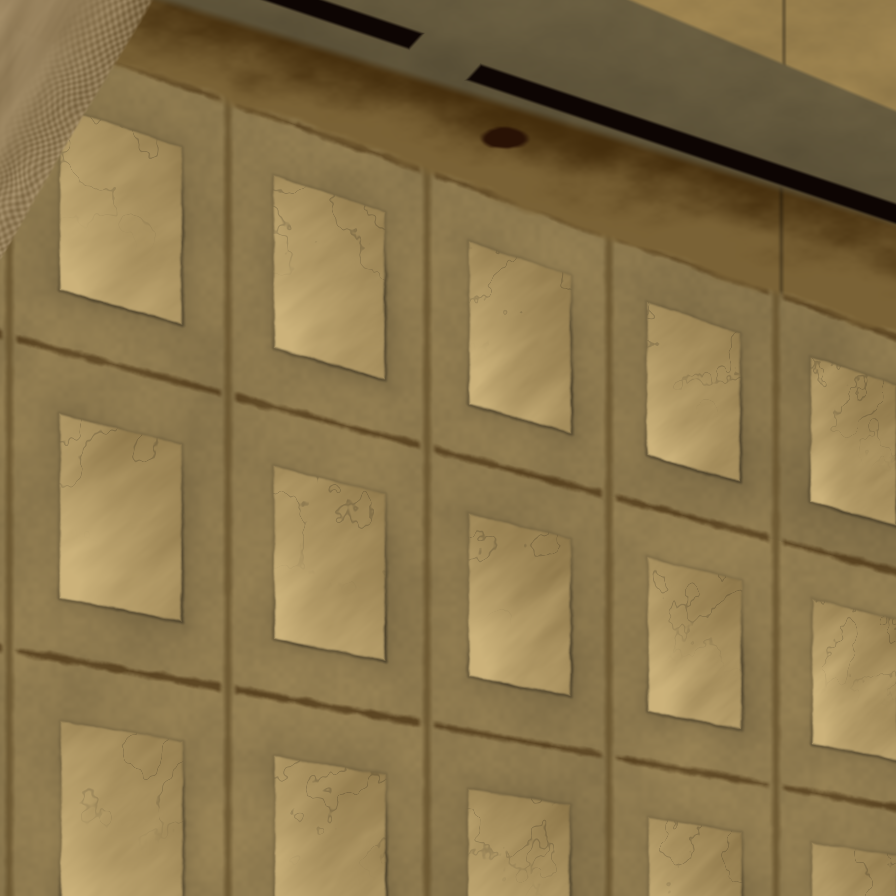
Give the GLSL for this pattern, as a WebGL 2 fragment shader.

```glsl
#version 300 es
precision highp float;
// A wall of square blocks with recessed panes, receding to the right.
// A projective map gives block coordinates; distances draw joints and panes.
// A slotted beam, a stained band and a netted drape are laid over the top.
uniform vec2 u_resolution;
out vec4 fragColor;

float hash(vec2 p) {
  p = fract(p * vec2(0.1031, 0.1137));
  p += dot(p, p.yx + 33.3);
  return fract((p.x + p.y) * p.x * 17.0);
}

float noise(vec2 p) {
  vec2 i = floor(p), f = fract(p);
  f = f * f * (3.0 - 2.0 * f);
  return mix(mix(hash(i), hash(i + vec2(1, 0)), f.x),
             mix(hash(i + vec2(0, 1)), hash(i + vec2(1, 1)), f.x), f.y);
}

float fbm(vec2 p) {
  float sum = 0.0, amp = 0.5;
  for (int i = 0; i < 4; i++) {
    sum += amp * noise(p);
    p = p * 2.03 + 11.7;
    amp *= 0.5;
  }
  return sum;
}

float boxDistance(vec2 p, vec2 halfSize) {
  vec2 d = abs(p) - halfSize;
  return length(max(d, 0.0)) + min(max(d.x, d.y), 0.0);
}

// 1 inside a shape of negative distance, 0 outside
float cover(float d, float soft) {
  return 1.0 - smoothstep(-soft, soft, d);
}

// Block coordinates: x counts columns, y counts rows downward
vec2 wallCoords(vec2 q) {
  float x = q.x - 0.0104;
  return vec2(x / (0.2566 - 0.0493 * q.x),
              1.0 + (q.y - 0.376 - 0.265 * x) / (0.349 - 0.0868 * x));
}

vec3 blockWall(vec2 q, float soft) {
  vec2 wall = wallCoords(q);
  vec2 id = floor(wall), cell = fract(wall);
  float narrow = 0.2566 - 0.0493 * q.x;
  vec2 size = vec2(narrow * narrow / 0.256, 0.35 - 0.0868 * q.x);
  float seed = hash(id + 7.0);
  float wobble = (fbm(q * 55.0) - 0.47) * 0.007;

  // Cast frame with mottling
  vec3 color = vec3(0.56, 0.48, 0.31) * (0.91 + 0.18 * fbm(q * 13.0));
  color *= 0.97 + 0.06 * seed + 0.04 * (noise(q * 150.0) - 0.5);

  // Recessed pane, soiled round its rim
  vec2 center = vec2(0.503, 0.503) + 0.012 * (vec2(seed, hash(id + 19.0)) - 0.5);
  vec2 local = (cell - center) * size;
  float pane = boxDistance(local, size * vec2(0.278, 0.297)) + wobble * 0.5;
  float lowerRight = smoothstep(-0.04, 0.08, local.x + local.y);
  color *= 1.0 - 0.13 * (0.4 + 0.6 * lowerRight) * exp(-max(pane, 0.0) * 90.0);
  vec2 inside = clamp((local / size) / vec2(0.556, 0.594) + 0.5, 0.0, 1.0);
  float glow = 0.38 + 0.42 * inside.y - 0.30 * inside.x
             + 0.28 * smoothstep(0.5, 0.0, inside.x) * inside.y;
  float streak = fbm(vec2(inside.x + inside.y * 1.4, inside.y - inside.x * 0.4)
                     * vec2(3.5, 1.6) + id * 9.0);
  glow += (streak - 0.47) * 0.55 + (seed - 0.5) * 0.08;
  vec3 glass = mix(vec3(0.56, 0.47, 0.29), vec3(0.80, 0.70, 0.48), clamp(glow, 0.0, 1.0));
  float crack = abs(fbm(inside * vec2(2.0, 4.0) + id * 5.0 + inside.x) - 0.55);
  glass *= 1.0 - 0.16 * cover(crack - 0.008, 0.008) * smoothstep(0.7, 0.2, inside.y);
  color = mix(color, glass, cover(pane, soft));
  float rim = cover(abs(pane - 0.001) - 0.0012, 0.003);
  color *= 1.0 - rim * (0.10 + 0.26 * lowerRight) * (0.5 + fbm(q * 30.0));

  // Soft upright joints, darker level joints that stop short of crossings
  vec2 joint = abs(wall - round(wall)) * size;
  float upright = cover(joint.x - 0.004 + wobble * 0.4, 0.004);
  color = mix(color, vec3(0.41, 0.33, 0.18), upright * 0.82);
  float level = cover(joint.y - 0.0036 + wobble, 0.0035)
              * smoothstep(0.004, 0.012, joint.x);
  color = mix(color, vec3(0.32, 0.23, 0.10), level * (0.65 + 0.35 * fbm(q * 17.0)));
  return color;
}

void main() {
  vec2 q = gl_FragCoord.xy / u_resolution;
  q.y = 1.0 - q.y;
  float soft = max(0.0018, 1.0 / u_resolution.y);
  float grain = fbm(q * vec2(18.0, 30.0));
  vec2 wall = wallCoords(q);
  vec3 color = blockWall(q, soft);

  // Stained band above the top row, with one chipped hole
  float beamEdge = q.y - 0.305 * (q.x - 0.18);
  vec3 stain = mix(vec3(0.27, 0.18, 0.05), vec3(0.48, 0.385, 0.21),
                   smoothstep(-0.01, 0.085, beamEdge + (grain - 0.47) * 0.07));
  stain *= 1.0 - 0.3 * cover(abs(q.x - 0.872) - 0.002, 0.003);
  float hole = length((q - vec2(0.563, 0.155)) / vec2(0.022, 0.010)) - 1.0;
  stain = mix(stain, vec3(0.16, 0.07, 0.02), cover(hole + grain - 0.47, 0.25));
  color = mix(color, stain, cover(wall.y + (grain - 0.47) * 0.08, 0.025));

  // Beam, its two slots and the plaster above it
  vec3 beam = vec3(0.36, 0.32, 0.22) * (0.92 + 0.16 * grain);
  beam *= 1.0 + 0.12 * smoothstep(0.0, -0.12, beamEdge);
  color = mix(color, beam, cover(beamEdge, 0.007));
  float slotLine = q.y - 0.078 - 0.335 * (q.x - 0.521);
  float slotA = max(abs(slotLine + 0.013) - 0.011, q.x - 0.455 + slotLine * 0.7);
  float slotB = max(abs(slotLine) - 0.011, 0.529 - q.x - slotLine * 0.7);
  color = mix(color, vec3(0.05, 0.02, 0.01), cover(min(slotA, slotB), 0.0025));
  vec3 plaster = vec3(0.60, 0.50, 0.30) * (0.90 + 0.2 * grain);
  plaster *= 1.0 - 0.3 * cover(abs(q.x - 0.875) - 0.002, 0.002);
  color = mix(color, plaster, cover(q.y - 0.417 * (q.x - 0.703), 0.003));

  // Folded drape with a fine net along its edge
  float drape = q.x + 0.57 * q.y - 0.167;
  float fold = fbm(vec2(drape * 24.0, q.y * 5.0));
  vec3 cloth = mix(vec3(0.44, 0.36, 0.23), vec3(0.69, 0.60, 0.45), fold * 1.1);
  float threads = sin(drape * 650.0 + 7.0 * noise(q * 26.0))
                * sin((q.y - q.x * 0.5) * 520.0 + 6.0 * noise(q * 30.0));
  cloth += 0.07 * threads * smoothstep(-0.09, -0.02, drape);
  color = mix(color, cloth, cover(drape + (fold - 0.47) * 0.015, 0.003) * 0.92);

  fragColor = vec4(color, 1.0);
}
```
